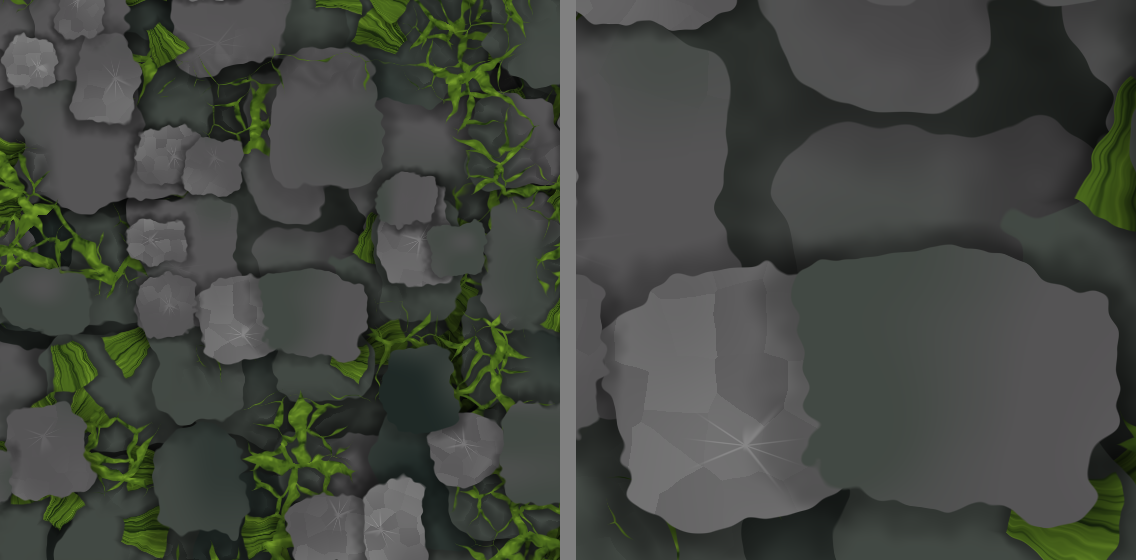
Left, the full canvas; right, a detail of the centre.
Reproduce this texture procedurally as a WebGL 2 fragment shader.

```glsl
#version 300 es
precision highp float;
// Overlapping slabs of grey stone with green moss creeping between them.
// Slabs are ragged superellipses scattered in layers; vines follow warped
// Voronoi borders, and striped moss fans peek out from under the slabs.
uniform vec2 u_resolution;
out vec4 fragColor;

float hash(vec2 p) { return fract(sin(dot(p, vec2(127.1, 311.7))) * 43758.5453); }
vec2 hash2(vec2 p) { return vec2(hash(p), hash(p + 57.3)); }

float noise(vec2 p) {
    vec2 i = floor(p), f = fract(p);
    f = f * f * (3.0 - 2.0 * f);
    return mix(mix(hash(i), hash(i + vec2(1, 0)), f.x),
               mix(hash(i + vec2(0, 1)), hash(i + vec2(1, 1)), f.x), f.y);
}

float fbm(vec2 p) {
    return 0.55 * noise(p) + 0.29 * noise(p * 2.1 + 5.2) + 0.16 * noise(p * 4.7 + 9.1);
}

vec2 warp(vec2 p) { return vec2(fbm(p), fbm(p + 31.7)) - 0.5; }

// x: distance to the nearest cell border, y: random value of the cell
vec2 voronoi(vec2 p) {
    vec2 cell = floor(p), near = vec2(8), next = vec2(9);
    float id = 0.0;
    for (int k = 0; k < 9; k++) {
        vec2 c = cell + vec2(k % 3 - 1, k / 3 - 1);
        vec2 r = c + 0.1 + 0.8 * hash2(c) - p;
        if (dot(r, r) < dot(near, near)) { next = near; near = r; id = hash(c + 3.3); }
        else if (dot(r, r) < dot(next, next)) next = r;
    }
    return vec2(dot(0.5 * (near + next), normalize(next - near)), id);
}

vec3 stoneColor(float v) {
    vec3 c = mix(vec3(0.12, 0.16, 0.15), vec3(0.26, 0.285, 0.265), smoothstep(0.0, 0.3, v));
    c = mix(c, vec3(0.335, 0.33, 0.335), smoothstep(0.38, 0.55, v));
    return mix(c, vec3(0.5), smoothstep(0.6, 1.05, v));
}

vec3 mossColor(float v) {
    vec3 c = mix(vec3(0.11, 0.18, 0.06), vec3(0.29, 0.41, 0.11), smoothstep(0.0, 0.5, v));
    return mix(c, vec3(0.47, 0.62, 0.17), smoothstep(0.5, 1.0, v));
}

// One layer of slabs; tone holds the darkest and lightest value
void stones(inout vec3 col, vec2 uv, float scale, float density, vec2 tone, float seed) {
    vec2 p = uv * scale + seed, ragged = 0.36 * warp(p * 2.6);
    float aa = scale / u_resolution.y, cloud = noise(p * 1.6) - 0.5;
    float facet = voronoi(p * 4.0 + ragged).y - 0.5;
    for (int k = 0; k < 9; k++) {
        vec2 id = floor(p) + vec2(k % 3 - 1, k / 3 - 1);
        if (hash(id + 4.7) > density) continue;
        vec2 q = p - id - 0.25 - 0.5 * hash2(id);
        vec2 extent = mix(vec2(0.38), vec2(0.68), hash2(id + 8.1));
        vec2 e = (q + ragged) / extent;
        e *= e;
        float d = (pow(dot(e, e), 0.25) - 1.0) * min(extent.x, extent.y);

        // Soft contact shadow, then the shaded face
        col *= 1.0 - (0.3 + 0.4 * cloud) * (1.0 - smoothstep(0.0, 0.2, d));
        float v = mix(tone.x, tone.y, hash(id + 12.9));
        if (hash(id + 21.4) < 0.13) v = 0.08;
        float light = smoothstep(0.5, 0.75, v);
        v += 0.3 * dot(q, hash2(id + 2.6) - 0.5) + 0.2 * cloud + 0.16 * light * facet;
        vec3 face = stoneColor(v);

        // Faint scratches radiating from a point on paler slabs
        vec2 s = q - 0.4 * (hash2(id + 6.2) - 0.5);
        float r = length(s), a = atan(s.y, s.x + 1e-4);
        a += 0.5 * sin(2.0 * a + 6.0 * hash(id));
        float scratch = abs(fract(a * 1.1141 + hash(id)) - 0.5) * r;
        face += 0.09 * light * (1.0 - smoothstep(0.0, 0.008 + aa, scratch))
              * (1.0 - smoothstep(0.08, 0.3, r));
        col = mix(col, face, 1.0 - smoothstep(-aa, aa, d));
    }
}

// Small wedges of moss with stripes fanning out from a distant pivot
void mossFans(inout vec3 col, vec2 uv, float scale, float density, float seed) {
    vec2 p = uv * scale + seed, ragged = 0.22 * warp(p * 2.5);
    float aa = scale / u_resolution.y;
    for (int k = 0; k < 9; k++) {
        vec2 id = floor(p) + vec2(k % 3 - 1, k / 3 - 1);
        if (hash(id + 1.9) > density) continue;
        vec2 q = p - id - 0.25 - 0.5 * hash2(id);
        float turn = 6.2832 * hash(id + 7.7), c = cos(turn), s = sin(turn);
        q = mat2(c, s, -s, c) * q + ragged;
        float angle = atan(q.y, q.x + 0.9);
        float d = max(abs(angle) - 0.32, abs(length(q + vec2(0.9, 0)) - 0.9) - 0.36);
        float stripe = 0.65 * noise(vec2(angle * 28.0, turn)) + 0.35 * noise(vec2(angle * 75.0, q.x * 2.0));
        col *= 1.0 - 0.3 * (1.0 - smoothstep(0.0, 0.15, d));
        col = mix(col, mossColor(stripe * 1.1 - 0.1 + 0.25 * q.x), 1.0 - smoothstep(-aa, aa, d));
    }
}

// Tapering branches and finer twigs, thick where growth is strong
void vines(inout vec3 col, vec2 uv, float seed) {
    vec2 w = uv + 0.055 * warp(uv * 13.0 + seed);
    float aa = 1.0 / u_resolution.y;
    float grow = smoothstep(0.5, 0.85, noise(uv * 6.0 + seed) + 0.2 * (0.45 - uv.y));
    float lump = 0.4 + noise(uv * 45.0 + seed);
    float branch = voronoi(w * 8.0 + seed).x / 8.0 + 0.003 - 0.014 * grow * lump;
    float twig = voronoi(w * 18.0 + seed).x / 18.0 + 0.004 - 0.0085 * grow * lump;
    float d = min(branch, twig);
    col *= 1.0 - 0.4 * grow * (1.0 - smoothstep(0.0, 0.028, d));
    float leaf = 0.7 * noise(w * vec2(75, 120)) + 0.3 * noise(w * 210.0);
    float v = leaf * 0.95 + 0.15 * smoothstep(0.0, 0.008, -d) - 0.05;
    col = mix(col, mossColor(v), 1.0 - smoothstep(-aa, aa, d));
}

void main() {
    vec2 uv = gl_FragCoord.xy / u_resolution.y;
    vec3 col = stoneColor(0.1 + 0.4 * noise(uv * 4.0));
    stones(col, uv, 4.2, 1.0, vec2(0.2, 0.55), 3.4);
    mossFans(col, uv, 9.0, 0.3, 17.2);
    vines(col, uv, 41.3);
    stones(col, uv, 5.2, 0.45, vec2(0.2, 0.72), 23.6);
    mossFans(col, uv, 11.0, 0.1, 62.5);
    vines(col, uv, 9.8);
    stones(col, uv, 7.5, 0.2, vec2(0.4, 0.95), 35.1);
    stones(col, uv, 12.0, 0.06, vec2(0.4, 0.9), 71.9);
    fragColor = vec4(col, 1.0);
}
```
